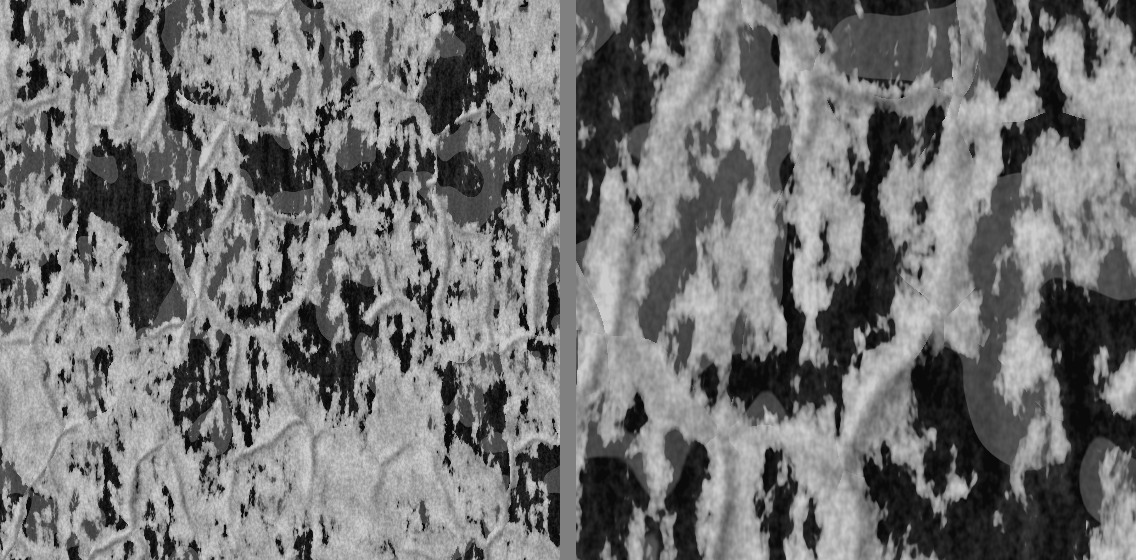
Left, the full canvas; right, a detail of the centre.
Write a WebGL 2 fragment shader that draws this texture.

```glsl
#version 300 es
precision highp float;
// Flaking grey paint over dark streaked wood, crossed by raised veins; tiles on both axes.

uniform vec2 u_resolution;
out vec4 fragColor;

vec2 hash2(vec2 cell, float seed) {
    uvec3 v = uvec3(cell, seed) * 1664525u + 1013904223u;
    v.x += v.y * v.z; v.y += v.z * v.x; v.z += v.x * v.y;
    v ^= v >> 16u;
    v.x += v.y * v.z; v.y += v.z * v.x;
    return vec2(v.xy >> 8u) / 16777216.0;
}

// Gradient noise that wraps after a whole number of cells
float cornerSlope(vec2 cell, vec2 offset, vec2 period, float seed) {
    float angle = 6.2831853 * hash2(mod(cell, period), seed).x;
    return dot(vec2(cos(angle), sin(angle)), offset);
}

float gradientNoise(vec2 p, vec2 period, float seed) {
    vec2 q = p * period, i = floor(q), f = q - i;
    vec2 u = f * f * f * (f * (f * 6.0 - 15.0) + 10.0), e = vec2(1, 0);
    float low = mix(cornerSlope(i, f, period, seed),
                    cornerSlope(i + e.xy, f - e.xy, period, seed), u.x);
    float high = mix(cornerSlope(i + e.yx, f - e.yx, period, seed),
                     cornerSlope(i + 1.0, f - 1.0, period, seed), u.x);
    return mix(low, high, u.y);
}

float fbm(vec2 p, vec2 period, int octaves, float seed) {
    float sum = 0.0, amplitude = 1.0;
    for (int k = 0; k < octaves; k++) {
        sum += amplitude * gradientNoise(p, period, seed + float(k));
        amplitude *= 0.6;
        period *= 2.0;
    }
    return sum;
}

// Tall wrapped cells: x = distance to border, y = cell value, zw = border normal
vec4 tallCells(vec2 p, vec2 count) {
    vec2 q = p * count, base = floor(q), nearest = vec2(9), second = vec2(9);
    float value = 0.0;
    for (int y = -1; y <= 1; y++)
    for (int x = -1; x <= 1; x++) {
        vec2 cell = base + vec2(x, y);
        vec2 random = hash2(mod(cell, count), 71.0);
        vec2 r = cell + 0.1 + 0.8 * random - q;
        if (dot(r, r) < dot(nearest, nearest)) {
            second = nearest;
            nearest = r;
            value = fract(random.x * 37.0 + random.y * 17.0);
        } else if (dot(r, r) < dot(second, second)) second = r;
    }
    vec2 n = normalize(second - nearest);
    float d = dot(0.5 * (nearest + second), n) / length(n * count);
    return vec4(d, value, normalize(n * count));
}

void main() {
    vec2 p = gl_FragCoord.xy / u_resolution;
    vec2 bend = vec2(fbm(p, vec2(7, 6), 3, 1.0), fbm(p, vec2(8, 5), 3, 11.0));
    vec2 warped = p + bend * vec2(0.022, 0.03);

    // Layers of detail, from broad areas to tiny flecks
    float broad = fbm(warped, vec2(6, 4), 3, 21.0);
    float streaks = fbm(p + 0.01 * bend, vec2(44, 6), 3, 31.0);
    float flecks = fbm(p + 0.008 * bend, vec2(56, 26), 4, 41.0);
    float grain = fbm(p, vec2(230, 150), 2, 51.0);

    // Raised veins that fade in and out along the cell borders
    vec4 cell = tallCells(warped, vec2(9, 5));
    float present = smoothstep(-0.2, 0.12, gradientNoise(p, vec2(7, 5), 61.0));
    float t = cell.x / 0.0075;
    float vein = present * exp(-t * t);
    float slope = present * t * exp(-t * t) * dot(cell.zw, vec2(0.75, -0.66));

    // Paint cover: bare inside some cells, whole along veins and in a pale band
    float cover = 0.06 + 0.75 * broad + 0.72 * flecks + 0.45 * streaks;
    cover += 0.55 * (0.5 - cell.y) + 0.16 * cos(6.2831853 * (p.y - 0.2));
    cover += 0.75 * present * exp(-cell.x * cell.x / 0.00016);
    float paint = smoothstep(-0.07, 0.07, cover);

    // Bare wood, partly veiled by rounded grey stains
    float wood = 0.13 + 0.12 * streaks + 0.10 * flecks + 0.09 * grain;
    float stain = fbm(p, vec2(11, 9), 2, 81.0) + 0.25 * broad;
    float veil = smoothstep(0.05, 0.075, stain);
    wood = mix(wood, 0.33 + 0.06 * streaks + 0.05 * grain, veil * 0.85);

    // Paint tone with worn edges, mottling and vein relief
    float mottle = fbm(warped, vec2(18, 14), 4, 91.0);
    float tone = 0.60 + 0.11 * mottle + 0.12 * grain + 0.09 * flecks;
    tone += 0.07 * smoothstep(0.0, 0.5, cover) - 0.09 * vein + 0.34 * slope;
    tone -= 0.10 * (1.0 - smoothstep(0.05, 0.2, cover));

    float grey = mix(max(wood, 0.04), min(tone, 0.80), paint);
    fragColor = vec4(vec3(grey), 1.0);
}
```
